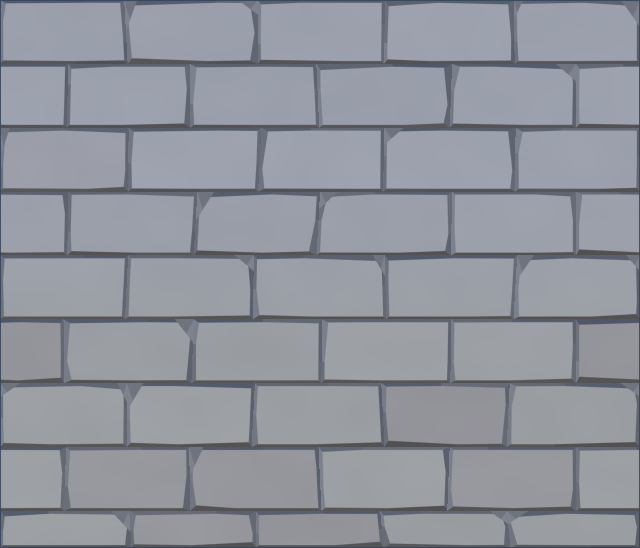
Write a Shadertoy shader that draws this texture.

```glsl
const vec2  WALL        = vec2(5.0, 4.277);  // canvas size in brick lengths
const float COURSE      = 0.4985;            // height of a full course
const float LAST_COURSE = 8.0;               // index of the cut bottom course
const float SIDE_BEVEL  = 0.024;
const float BED_BEVEL   = 0.022;
const float SIDE_WEAR   = 0.042;             // extra bevel at worn ends
const float BED_WEAR    = 0.030;
const float JOINT_SHIFT = 0.060;
const float JOINT_LEAN  = 0.060;
const float CHIP_CHANCE = 0.24;
const float GRAIN       = 0.012;
const float RIM         = 0.007;

const vec3 FACE_HIGH  = vec3(0.610, 0.628, 0.678);
const vec3 FACE_LOW   = vec3(0.608, 0.622, 0.637);
const vec3 FACE_WARM  = vec3(0.585, 0.584, 0.612);
const vec3 BEVEL_PALE = vec3(0.49, 0.51, 0.56);
const vec3 BEVEL_MID  = vec3(0.40, 0.42, 0.46);
const vec3 BEVEL_BLUE = vec3(0.31, 0.34, 0.40);
const vec3 BEVEL_DARK = vec3(0.33, 0.33, 0.34);
const vec3 RIM_NAVY   = vec3(0.20, 0.27, 0.37);

float hash(vec2 p, float seed) {
    vec3 q = fract(vec3(p, seed) * vec3(0.1031, 0.1130, 0.0973) + 0.37);
    q += dot(q, q.yzx + 33.33);
    return fract((q.x + q.y) * q.z);
}

float gradientAt(vec2 cell, vec2 offset) {
    float a = 6.2832 * hash(cell, 71.0);
    return dot(vec2(cos(a), sin(a)), offset);
}

float gradientNoise(vec2 p) {
    vec2 i = floor(p), f = fract(p), u = f * f * (3.0 - 2.0 * f);
    vec2 e = vec2(0.0, 1.0);
    return mix(mix(gradientAt(i, f), gradientAt(i + e.yx, f - e.yx), u.x),
               mix(gradientAt(i + e, f - e), gradientAt(i + 1.0, f - 1.0), u.x), u.y);
}

// Horizontal position of a vertical joint; the outermost stays straight
float jointX(float joint, float row, float height) {
    vec2 id = vec2(mod(joint, WALL.x), row);
    float shift = (hash(id, 1.0) - 0.5) * JOINT_SHIFT;
    float lean = (hash(id, 2.0) - 0.5) * JOINT_LEAN * (height - 0.5);
    return joint + (shift + lean) * step(0.5, id.x);
}

void mainImage(out vec4 fragColor, in vec2 fragCoord) {
    vec2 uv = fragCoord / iResolution.xy;
    vec2 p = vec2(uv.x, 1.0 - uv.y) * WALL;
    float aa = 0.75 * WALL.x / iResolution.x;

    // Course and brick containing this point
    float row = min(floor(p.y / COURSE), LAST_COURSE);
    float rowTop = row * COURSE;
    float tall = min(COURSE, WALL.y - rowTop);
    float x = p.x + 0.5 * mod(row, 2.0);
    float fromTop = p.y - rowTop;
    float height = 1.0 - fromTop / tall;
    float joint = floor(x + 0.5);
    float column = x < jointX(joint, row, height) ? joint - 1.0 : joint;
    float left = jointX(column, row, height);
    float right = jointX(column + 1.0, row, height);
    vec2 id = vec2(mod(column, WALL.x), row);

    // Flat face with tint and faint mottling
    vec3 face = mix(FACE_LOW, FACE_HIGH, smoothstep(0.25, 0.75, uv.y));
    face = mix(face, FACE_WARM, smoothstep(0.74, 0.9, hash(id, 3.0)));
    face += 0.016 * (hash(id, 4.0) - 0.5);
    face += GRAIN * gradientNoise(p * vec2(2.3, 3.1) + 7.0 * id);

    // Four bevels, each bent at one point: left, right, bottom, top
    vec4 border = vec4(x - left, right - x, tall - fromTop, fromTop);
    float faceDist = 1.0, nearest = 10.0;
    vec3 bevel = BEVEL_MID;
    for (int k = 0; k < 4; k++) {
        float seed = 10.0 + 7.0 * float(k);
        bool side = k < 2;
        float along = side ? height : (x - left) / (right - left);
        float bend = mix(0.3, 0.7, hash(id, seed));
        float lowEnd = pow(hash(id, seed + 1.0), 2.5);
        float highEnd = pow(hash(id, seed + 2.0), 2.5);
        float worn = max(lowEnd * (1.0 - along / bend), highEnd * (along - bend) / (1.0 - bend));
        float inset = side ? SIDE_BEVEL + SIDE_WEAR * worn : BED_BEVEL + BED_WEAR * worn;
        float facet = smoothstep(-aa, aa, along - bend);
        float tone = mix(hash(id, seed + 3.0), hash(id, seed + 4.0), facet);
        vec3 shade = k == 0 ? mix(BEVEL_MID, BEVEL_PALE, tone)
                   : k == 1 ? mix(BEVEL_BLUE, BEVEL_MID, 0.4 + 0.6 * tone)
                   : k == 2 ? BEVEL_DARK + 0.03 * (tone - 0.5)
                   : mix(BEVEL_BLUE, BEVEL_MID, tone);
        float d = border[k] - inset;
        float relative = d / inset;
        float blend = aa / inset;
        bevel = mix(bevel, shade, smoothstep(-blend, blend, nearest - relative));
        nearest = min(nearest, relative);
        faceDist = min(faceDist, d);
    }
    vec3 color = mix(bevel, face, smoothstep(-aa, aa, faceDist));

    // Broken upper corners, two facets each
    for (int k = 0; k < 2; k++) {
        float seed = 50.0 + 5.0 * float(k);
        if (hash(id, seed) > CHIP_CHANCE) continue;
        vec2 size = vec2(0.07, 0.10) + vec2(0.10, 0.15) * vec2(hash(id, seed + 1.0), hash(id, seed + 2.0));
        vec2 q = vec2(border[k], fromTop) / size;
        float cut = (q.x + q.y - 1.0) / length(1.0 / size);
        float ridge = smoothstep(-0.06, 0.06, q.x - 0.6 * q.y);
        vec3 chip = mix(BEVEL_PALE, mix(BEVEL_MID, BEVEL_PALE, 0.35), ridge);
        color = mix(chip, color, smoothstep(-aa, aa, cut));
    }

    // Thin dark rim around the wall
    vec2 inner = min(p, WALL - p);
    color = mix(RIM_NAVY, color, smoothstep(-aa, aa, min(inner.x, inner.y) - RIM));
    fragColor = vec4(color, 1.0);
}
```
